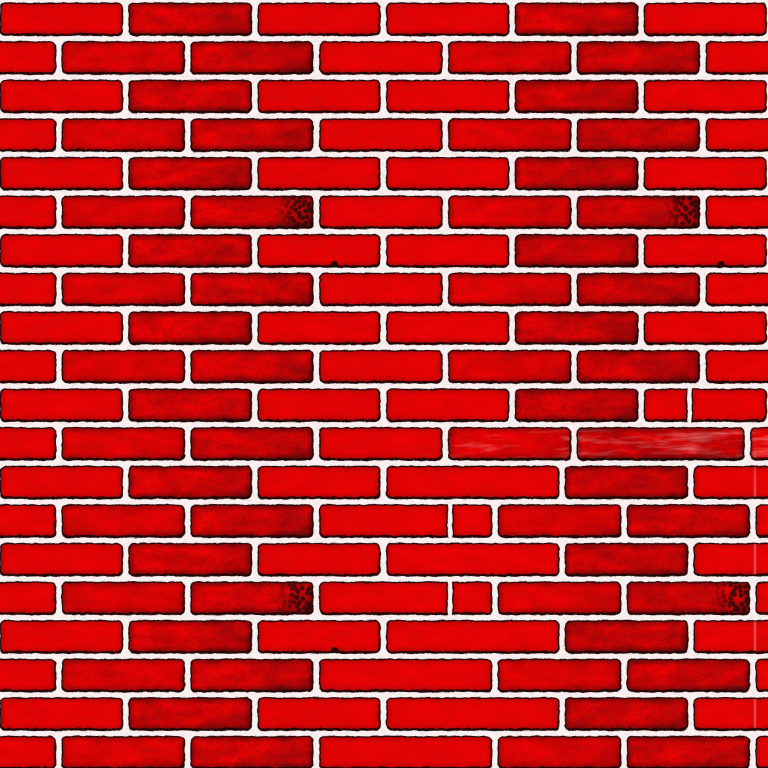
Write a Shadertoy shader that draws this texture.

```glsl
const vec2 BRICK = vec2(0.1677, 0.05026);
const vec3 MORTAR = vec3(0.98, 0.94, 0.94);
const vec3 RED = vec3(0.91, 0.012, 0.015);
const vec3 BURNT = vec3(0.40, 0.03, 0.04);
const vec3 SHADOW = vec3(0.14, 0.03, 0.03);

vec2 hash2(vec2 p) {
    p = vec2(dot(p, vec2(127.1, 311.7)), dot(p, vec2(269.5, 183.3)));
    return fract(sin(p) * 43758.55);
}

// Layered sines, roughly -1 to 1
float waves(vec2 p) {
    float sum = 0.0, amp = 0.5;
    for (int i = 0; i < 4; i++) {
        sum += amp * sin(p.x + 1.7 * sin(p.y)) * cos(p.y + 1.3 * sin(0.7 * p.x));
        p = mat2(1.5, 1.1, -1.1, 1.5) * p + 2.3;
        amp *= 0.62;
    }
    return sum;
}

// Distance to the nearest scattered cell point
float cells(vec2 p) {
    vec2 base = floor(p);
    float nearest = 2.0;
    for (int y = -1; y <= 1; y++)
        for (int x = -1; x <= 1; x++) {
            vec2 cell = base + vec2(x, y);
            nearest = min(nearest, length(cell + hash2(cell) - p));
        }
    return nearest;
}

float roundBox(vec2 p, vec2 halfSize, float radius) {
    vec2 q = abs(p) - halfSize + radius;
    return length(max(q, 0.0)) + min(max(q.x, q.y), 0.0) - radius;
}

// Holds x still for one gap, which lengthens the brick there
float stretchAt(float x, float start, float gap) {
    return min(x, max(start, x - gap));
}

float is(float a, float b) {
    return 1.0 - step(0.5, abs(a - b));
}

// Mortar line cut across a brick
float cut(float d, float x, float centre, float enabled) {
    return mix(d, max(d, 0.0028 - abs(x - centre)), enabled);
}

void mainImage(out vec4 fragColor, in vec2 fragCoord) {
    vec2 p = fragCoord / iResolution.xy;
    p.y = 1.0 - p.y;
    float soft = 0.8 / iResolution.y;

    // Running bond, with longer bricks in the lower courses
    float row = floor(p.y / BRICK.y);
    float odd = mod(row, 2.0);
    float x = p.x;
    if (row > 11.5) x = stretchAt(x, 0.534, 0.065);
    else if (row > 10.5) x = stretchAt(x, 0.87, 0.058);
    float u = x / BRICK.x + mix(0.023, 0.543, odd);
    float column = mod(floor(u), 3.0);
    vec2 kind = vec2(column, mod(row, 10.0));
    vec2 unit = fract(vec2(u, p.y / BRICK.y));
    vec2 local = (unit - 0.5) * BRICK;

    // Ragged outline and the offset face that leaves a shadow rim
    vec2 wobble = 0.0011 * vec2(waves(p * 170.0), waves(p * 210.0 + 4.0));
    vec2 halfSize = 0.5 * BRICK - vec2(0.0036, 0.0034);
    float d = roundBox(local + wobble, halfSize, 0.007);
    vec2 lift = vec2(-0.0005, -0.0012) + 0.0008 * waves(p * 330.0);
    float face = roundBox(local + wobble - lift, halfSize - vec2(0.0018, 0.0021), 0.006);
    float split = odd * step(12.5, row) * step(row, 15.5);
    d = cut(d, p.x + wobble.x, 0.586, split);
    d = cut(d, p.x + wobble.x, 0.898, is(row, 10.0));
    face = max(face, d + 0.0018);

    // Burnt tone: fixed per kind, heavier to the lower right
    float tone = mix(is(column, 1.0), 0.5 * column, odd);
    float grain = waves(p * vec2(55.0, 95.0) + hash2(kind) * 6.0);
    float corner = smoothstep(0.35, 1.0, unit.x) * smoothstep(0.1, 0.9, unit.y);
    float dirt = 0.05 + tone * (0.16 + 0.28 * corner) + (0.09 + 0.22 * tone) * grain;
    dirt += 0.45 * smoothstep(-0.008, 0.0, face) * (0.5 + 0.5 * tone);
    vec3 clay = mix(RED, BURNT, clamp(dirt, 0.0, 1.0));

    // Charred ends, chips and small pits
    float speck = cells(p * 150.0);
    float char = is(kind.y, 5.0) * is(column, 2.0) * smoothstep(0.66, 0.88, unit.x);
    clay = mix(clay, SHADOW, char * smoothstep(0.65, 0.25, speck) * 0.85);
    vec2 chip = (unit - vec2(0.62, 0.86)) * BRICK;
    float chipMask = is(kind.y, 6.0) * is(column, 2.0);
    clay = mix(clay, SHADOW, chipMask * smoothstep(0.006, 0.003, length(chip + wobble)));
    clay = mix(clay, BURNT, 0.4 * tone * smoothstep(0.2, 0.05, speck));

    // Pale smears in the right half
    float band = smoothstep(0.022, 0.012, abs(p.y - 0.578));
    float streak = max(waves(p * vec2(28.0, 190.0)), 0.0);
    float smear = band * smoothstep(0.52, 0.62, p.x) * streak * 0.4;
    smear += 0.3 * smoothstep(0.003, 0.0, abs(p.x - 0.983)) * smoothstep(0.55, 0.65, p.y);
    clay = mix(clay, MORTAR, smear);

    // Mortar, shadow rim, brick face
    vec3 color = MORTAR - 0.05 * max(waves(p * 260.0), 0.0);
    color = mix(color, SHADOW, smoothstep(soft, -soft, d));
    color = mix(color, clay, smoothstep(soft, -soft, face));
    fragColor = vec4(color, 1.0);
}
```
